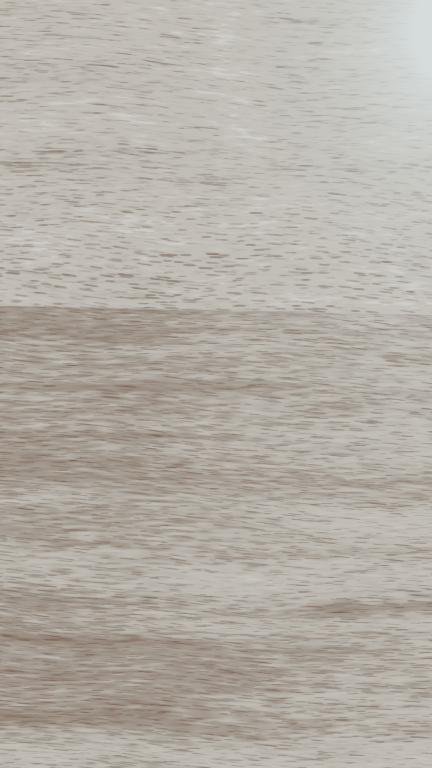
A Shadertoy shader for this texture:

```glsl
// Two planks of pale walnut under a soft window glare at the upper right.
// Stretched gradient noise makes the grain and bands; jittered capsules
// in repeated grids make the short dark pores.

vec2 hash2(vec2 p) {
    vec3 q = fract(p.xyx * vec3(0.1031, 0.1030, 0.0973));
    q += dot(q, q.yzx + 33.33);
    return fract((q.xx + q.yz) * q.zy);
}

float corner(vec2 cell, vec2 offset, vec2 f) {
    return dot(hash2(cell + offset) * 2.0 - 1.0, f - offset);
}

float gradientNoise(vec2 p) {
    vec2 i = floor(p), f = p - i;
    vec2 u = f * f * f * (f * (f * 6.0 - 15.0) + 10.0);
    return mix(mix(corner(i, vec2(0, 0), f), corner(i, vec2(1, 0), f), u.x),
               mix(corner(i, vec2(0, 1), f), corner(i, vec2(1, 1), f), u.x), u.y);
}

float fbm(vec2 p) {
    float sum = 0.0, gain = 1.0;
    for (int k = 0; k < 3; k++) {
        sum += gain * gradientNoise(p);
        p = p * 2.03 + 17.3;
        gain *= 0.55;
    }
    return sum;
}

// Thin tapered dashes, one per grid cell, with random place, length and strength
float pores(vec2 p, vec2 cellSize, float halfWidth) {
    vec2 home = floor(p / cellSize);
    float blur = 0.5 / iResolution.y + 0.0003;
    float ink = 0.0;
    for (int y = -1; y <= 1; y++)
    for (int x = -1; x <= 1; x++) {
        vec2 cell = home + vec2(x, y);
        vec2 rnd = hash2(cell + 71.0);
        vec2 d = p - (cell + hash2(cell + 213.0)) * cellSize;
        d.y += d.x * (rnd.x - 0.35) * 0.15;
        d.x = 0.3 * max(abs(d.x) - cellSize.x * mix(0.05, 0.4, rnd.x), 0.0);
        float dash = 1.0 - smoothstep(halfWidth - blur, halfWidth + blur, length(d));
        ink = max(ink, dash * smoothstep(-0.1, 0.9, rnd.y));
    }
    return ink;
}

// Soft horizontal stripe centred on a height
float band(float y, float centre, float width) {
    float d = (y - centre) / width;
    return exp(-d * d);
}

float upperPlank(vec2 p, vec2 grain) {
    float tone = 0.74 + 0.05 * fbm(grain * vec2(2.5, 16.0));
    tone += 0.06 * fbm(grain * vec2(9.0, 85.0) + 5.0);
    tone += 0.07 * gradientNoise(grain * vec2(40.0, 230.0));
    // Cross figure running down the middle
    float figure = band(p.x + 0.15 * (p.y - 0.85), 0.31, 0.03);
    tone += 0.025 * figure * smoothstep(0.68, 0.85, p.y);
    // Long streaks at the top left, short pores towards the seam
    float shortZone = 1.0 - smoothstep(0.66, 0.82, p.y);
    float leftZone = 1.0 - smoothstep(0.22, 0.45, p.x);
    tone -= pores(grain, vec2(0.017, 0.0062), 0.0013) * mix(0.05, 0.11, shortZone);
    tone -= pores(grain + 7.7, vec2(0.026, 0.0070), 0.0008) * 0.07;
    tone -= pores(grain + 3.1, vec2(0.07, 0.0085), 0.0009) * 0.08 * leftZone * (1.0 - shortZone);
    return tone + 0.015 * shortZone;
}

float lowerPlank(vec2 p, vec2 grain) {
    float side = smoothstep(0.0, 0.56, p.x);
    float tone = mix(0.665, 0.705, side);
    tone += 0.06 * fbm(grain * vec2(1.8, 20.0) + 41.0);
    tone += 0.05 * fbm(grain * vec2(8.0, 100.0) + 9.0);
    tone += 0.085 * gradientNoise(grain * vec2(32.0, 240.0) + 3.0);
    // Growth bands, strongest on the left
    float y = grain.y + 0.012 * gradientNoise(vec2(p.x * 5.0, p.y * 9.0));
    float fade = 1.0 - 0.7 * side;
    tone -= 0.04 * fade * band(y, 0.39, 0.035);
    tone -= 0.04 * fade * band(y, 0.13, 0.045);
    tone -= 0.06 * fade * band(y, 0.062, 0.014);
    tone -= 0.035 * fade * band(y, 0.58, 0.022);
    tone -= 0.04 * fade * band(y, 0.497, 0.005);
    tone -= 0.04 * fade * band(y, 0.434, 0.004);
    tone -= 0.055 * fade * band(y, 0.172 + 0.012 * side, 0.005);
    tone += 0.03 * band(y, 0.345, 0.012);
    tone += 0.02 * band(y, 0.255, 0.03);
    tone += 0.045 * (1.0 - smoothstep(0.03, 0.055, y));
    // Dark streak with a small knot
    float streak = band(p.y, 0.206 + 0.05 * (p.x - 0.44), 0.007);
    tone -= 0.06 * streak * smoothstep(0.25, 0.44, p.x);
    tone -= 0.05 * band(length((p - vec2(0.445, 0.208)) * vec2(0.35, 1.0)), 0.0, 0.008);
    // Two sets of fine dense pores
    tone -= pores(grain, vec2(0.021, 0.0050), 0.0007) * 0.075;
    return tone - pores(grain + 5.3, vec2(0.032, 0.0062), 0.0007) * 0.065;
}

// Brown shadows through greige to cool highlights
vec3 woodColour(float tone) {
    vec3 c = mix(vec3(0.55, 0.48, 0.43), vec3(0.65, 0.617, 0.58), (tone - 0.55) / 0.10);
    c = mix(c, vec3(0.76, 0.74, 0.71), clamp((tone - 0.65) / 0.11, 0.0, 1.0));
    return mix(c, vec3(0.84, 0.85, 0.85), clamp((tone - 0.76) / 0.08, 0.0, 1.0));
}

void mainImage(out vec4 fragColor, in vec2 fragCoord) {
    vec2 p = fragCoord / iResolution.y;
    vec2 grain = p + vec2(0.0, 0.02 * p.x + 0.015 * gradientNoise(p * vec2(4.0, 7.0)));

    float seam = p.y - 0.602 + 0.02 * p.x;
    float tone = mix(lowerPlank(p, grain), upperPlank(p, grain),
                     smoothstep(-0.002, 0.002, seam));
    tone -= 0.02 * band(seam, -0.003, 0.003);

    // Window glare washes out the upper right corner
    float glare = exp(-length((p - vec2(0.58, 0.96)) * vec2(1.0, 0.7)) * 9.5);
    vec3 colour = woodColour(clamp(tone, 0.50, 0.80));
    colour = mix(colour, vec3(0.84, 0.87, 0.87), min(glare * 1.4, 0.95));
    fragColor = vec4(colour, 1.0);
}
```
